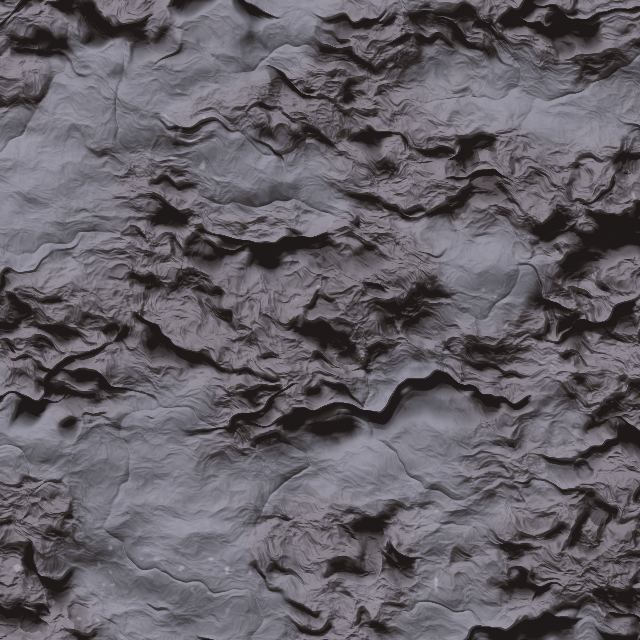
This texture is drawn by a Shadertoy shader. Its source:

```glsl
// Weathered grey rock face: creased slabs, brown craggy breaks and ragged shadowed ledges.

const float SLAB_TONE = 0.505;
const float CRAG_TONE = 0.435;
const float RELIEF_DEPTH = 0.030;
const float CRAG_DEPTH = 0.027;
const float PIT_DEPTH = 0.030;
const float LEDGE_DEPTH = 0.030;
const float CREASE_DEPTH = 0.004;
const float LIGHT_GAIN = 0.42;
const float SHADOW_DEPTH = 0.62;
const float GAP_DARKNESS = 0.68;
const vec3 LIGHT_DIR = vec3(-0.25, 0.65, 0.70);
const vec3 SHADOW_TINT = vec3(1.08, 0.95, 0.96);
const vec3 STONE_TINT = vec3(0.98, 0.967, 1.055);
const vec3 EARTH_TINT = vec3(1.03, 0.985, 0.97);
const mat2 OCTAVE_TURN = mat2(0.8, 0.6, -0.6, 0.8);

float hash(vec2 p) {
    vec3 q = fract(p.xyx * vec3(0.1031, 0.1030, 0.0973));
    q += dot(q, q.yzx + 33.33);
    return fract((q.x + q.y) * q.z);
}

float corner(vec2 cell, vec2 offset) {
    float angle = 6.2832 * hash(cell);
    return dot(vec2(cos(angle), sin(angle)), offset);
}

// Gradient noise, roughly -1 to 1
float noise(vec2 p) {
    vec2 i = floor(p), f = p - i;
    vec2 u = f * f * f * (f * (f * 6.0 - 15.0) + 10.0);
    vec2 e = vec2(1.0, 0.0);
    float low = mix(corner(i, f), corner(i + e.xy, f - e.xy), u.x);
    float high = mix(corner(i + e.yx, f - e.yx), corner(i + e.xx, f - e.xx), u.x);
    return 1.4 * mix(low, high, u.y);
}

// Fractal sums: x is plain, y has sharp crests between rounded hollows
vec2 fractal(vec2 p, int octaves) {
    vec2 sum = vec2(0.0);
    float amp = 1.0;
    for (int i = 0; i < octaves; i++) {
        float n = noise(p);
        sum += amp * vec2(n, 0.5 - abs(n));
        p = OCTAVE_TURN * p * 2.05 + 7.1;
        amp *= 0.5;
    }
    return sum;
}

vec2 turn(vec2 p, float angle) {
    float c = cos(angle), s = sin(angle);
    return vec2(c * p.x - s * p.y, s * p.x + c * p.y);
}

// Broken overhanging seam: positive in the gap below, negative on the raised lip
float ledge(vec2 p, float count, float width, float ragged, float seed) {
    float q = p.y * count + 0.38 * noise(p * count * 0.6 + seed)
            + 0.14 * noise(p * count * 2.5 + seed);
    float row = floor(q + 0.5);
    float below = (row - q) / count;
    float gate = noise(vec2(p.x * count * 0.9 + seed, row * 7.37 + seed)) + 0.4 * ragged;
    float strength = smoothstep(0.0, 0.4, gate);
    float fade = below / (width * (0.35 + strength) * (1.0 + 0.7 * ragged));
    float lip = below / 0.008;
    return strength * mix(-0.3 * exp(-lip * lip), exp(-fade * fade),
                          smoothstep(-0.002, 0.004, below));
}

// x: height, y: roughness, z: gap (positive) or lip (negative)
vec3 surface(vec2 p) {
    vec2 w = p + 0.022 * vec2(noise(p * 6.0 + 3.3), noise(p * 6.0 + 17.9));
    float ragged = noise(p * 21.0 + 8.2);
    w += 0.012 * vec2(noise(p * 17.0 + 51.0), ragged);
    w += 0.006 * vec2(noise(p * 43.0 + 13.0), noise(p * 43.0 + 77.0));
    float rough = smoothstep(-0.42, 0.34, fractal(w * vec2(3.0, 3.7) + 4.6, 3).x);
    float crag = fractal(turn(w, 0.35) * vec2(7.5, 11.0) + 11.0, 5).y;
    float pit = smoothstep(0.24, 0.6, noise(turn(w, 0.3) * vec2(9.0, 14.0) + 29.0));
    float chip = smoothstep(0.22, 0.6, noise(turn(w, 0.45) * vec2(19.0, 30.0) + 83.0));
    pit = rough * max(pit, 0.55 * chip);

    float seams = ledge(w, 3.0, 0.028, ragged, 5.2);
    float cracks = ledge(turn(w, 0.45), 7.0, 0.015, ragged, 31.4)
                 + ledge(turn(w, -0.5), 6.0, 0.014, ragged, 57.8);
    float gap = min(seams + cracks * rough, 1.0);

    float crease = exp(-22.0 * abs(noise(w * vec2(5.0, 6.5) + 37.0)));
    float h = RELIEF_DEPTH * fractal(p * vec2(3.0, 4.2) + 21.0, 3).x;
    h += CRAG_DEPTH * crag * mix(0.27, 1.0, rough);
    h -= PIT_DEPTH * pit + LEDGE_DEPTH * gap + CREASE_DEPTH * crease * (1.0 - rough);
    return vec3(h, rough, max(gap, 0.5 * pit * step(0.0, gap)));
}

// Steepest rise toward the light, as a soft cast shadow
float castShadow(vec2 p, float h) {
    float rise = 0.0;
    for (int i = 1; i <= 4; i++) {
        float reach = 0.010 * float(i);
        rise = max(rise, (surface(p + reach * vec2(-0.3, 0.95)).x - h) / reach);
    }
    return smoothstep(0.3, 1.3, rise);
}

void mainImage(out vec4 fragColor, in vec2 fragCoord) {
    vec2 p = fragCoord / iResolution.y;
    vec3 rock = surface(p);

    // Sky light from above
    vec2 e = vec2(0.002, 0.0);
    vec2 slope = vec2(surface(p + e.xy).x, surface(p + e.yx).x) - rock.x;
    vec3 toLight = normalize(LIGHT_DIR);
    float light = dot(normalize(vec3(-slope / e.x, 1.0)), toLight) - toLight.z;

    // Tone with mottling, grain and pale mineral flecks
    float grain = noise(p * 95.0) + 0.7 * noise(p * 190.0 + 9.0);
    float flecks = smoothstep(0.45, 0.75, noise(p * vec2(55.0, 75.0)))
                 * smoothstep(0.2, 0.5, noise(p * 5.0 + 63.0));
    float tone = mix(SLAB_TONE, CRAG_TONE, rock.y) + 0.03 * fractal(p * 4.0 + 41.0, 3).x;
    tone += LIGHT_GAIN * clamp(light, -0.6, 0.24) + 0.014 * grain;
    tone *= 1.0 - SHADOW_DEPTH * castShadow(p, rock.x);
    tone *= 1.0 - GAP_DARKNESS * max(rock.z, 0.0);
    tone = clamp(tone + 0.16 * flecks, 0.105, 0.74);

    // Warm shadows, cool stone, earthy breaks and lips
    float earth = min(rock.y + 4.0 * max(-rock.z, 0.0), 1.5);
    vec3 color = tone * mix(SHADOW_TINT, STONE_TINT, smoothstep(0.1, 0.4, tone));
    fragColor = vec4(color * mix(vec3(1.0), EARTH_TINT, earth), 1.0);
}
```
